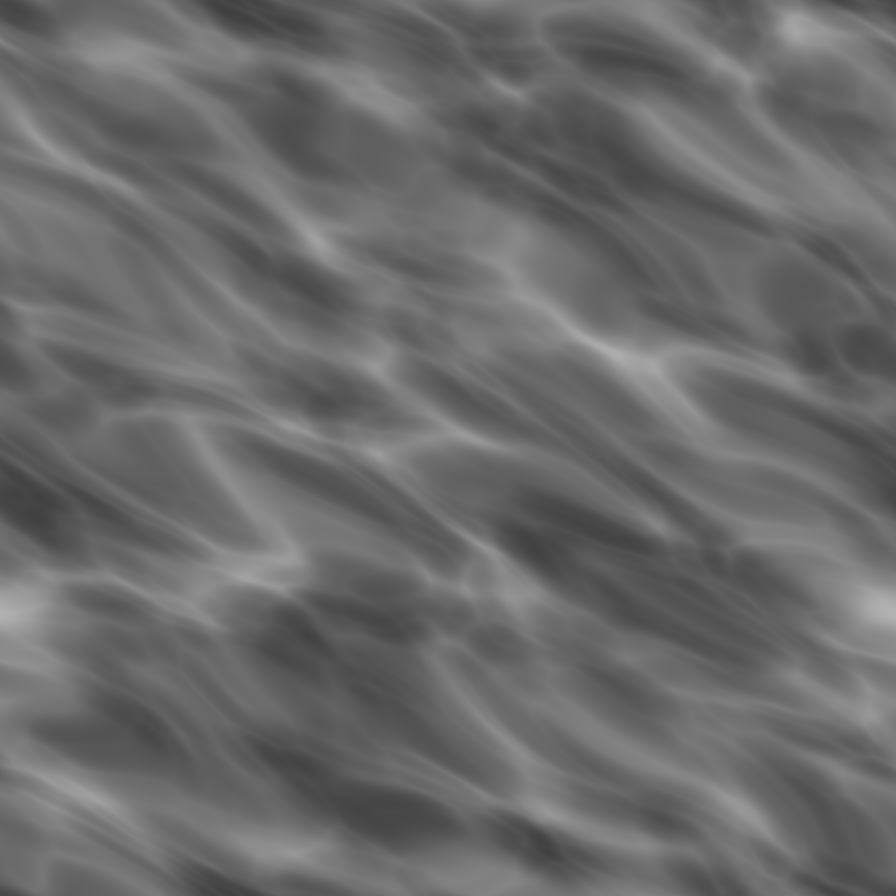
A Shadertoy shader for this texture:

```glsl
// Soft grey ridges running down to the right around dark, elongated hollows.
// Warped cellular noise on a skewed integer lattice: the lattice stretches the
// cells, and its whole-number matrix makes every layer wrap over the canvas.

// Columns are the lattice steps made by crossing the canvas in x and in y.
const mat2 LATTICE = mat2(4.0, 6.0, -2.0, 11.0);

const float BASE_GREY = 0.305;
const float RIDGE_SHARPNESS = 16.0;

// Maps a lattice cell to its one representative inside the canvas.
vec2 wrapCell(vec2 cell, mat2 period) {
    vec2 turns = vec2(period[1].y * cell.x - period[1].x * cell.y,
                      period[0].x * cell.y - period[0].y * cell.x);
    return cell - period * floor((turns + 0.5) / determinant(period));
}

// Two random values from 0 to 1 for a cell and a layer seed.
vec2 hash2(vec2 cell, int seed) {
    ivec2 c = ivec2(round(cell));
    uvec2 h = uvec2(c + 512) * uvec2(1597334673u, 3812015801u);
    uint n = (h.x ^ h.y) + uint(seed) * 2654435769u;
    n = (n ^ (n >> 16)) * 2246822519u;
    n = (n ^ (n >> 13)) * 3266489917u;
    n ^= n >> 16;
    return vec2(n & 65535u, n >> 16) / 65535.0;
}

// Smooth value noise with two channels, centred on zero.
vec2 valueNoise(vec2 p, mat2 period, int seed) {
    vec2 cell = floor(p);
    vec2 f = p - cell;
    f = f * f * f * (f * (f * 6.0 - 15.0) + 10.0);
    vec2 a = hash2(wrapCell(cell, period), seed);
    vec2 b = hash2(wrapCell(cell + vec2(1.0, 0.0), period), seed);
    vec2 c = hash2(wrapCell(cell + vec2(0.0, 1.0), period), seed);
    vec2 d = hash2(wrapCell(cell + vec2(1.0, 1.0), period), seed);
    return mix(mix(a, b, f.x), mix(c, d, f.x), f.y) - 0.5;
}

// Squared distance to the nearest cell point, with slightly rounded creases.
float hollows(vec2 p, mat2 period, int seed) {
    vec2 home = floor(p);
    float sum = 0.0;
    for (int y = -1; y <= 1; y++) {
        for (int x = -1; x <= 1; x++) {
            vec2 cell = home + vec2(x, y);
            vec2 away = cell + hash2(wrapCell(cell, period), seed) - p;
            sum += exp(-RIDGE_SHARPNESS * dot(away, away));
        }
    }
    return -log(sum) / RIDGE_SHARPNESS;
}

void mainImage(out vec4 fragColor, in vec2 fragCoord) {
    vec2 uv = fragCoord / iResolution.xy;
    vec2 p = LATTICE * uv;

    // Bend the lattice so that the ridges wander
    vec2 warped = p + 0.7 * valueNoise(p, LATTICE, 1)
                    + 0.2 * valueNoise(2.0 * p, 2.0 * LATTICE, 2);

    // Add up hollows of shrinking size and strength
    float grey = BASE_GREY;
    float scale = 1.0;
    float strength = 0.36;
    for (int layer = 0; layer < 3; layer++) {
        grey += strength * hollows(scale * warped, scale * LATTICE, 10 + layer);
        scale *= 2.0;
        strength *= 0.42;
    }

    // Uneven depth from place to place
    grey += 0.15 * valueNoise(warped, LATTICE, 20).x;

    fragColor = vec4(vec3(clamp(grey, 0.0, 1.0)), 1.0);
}
```
